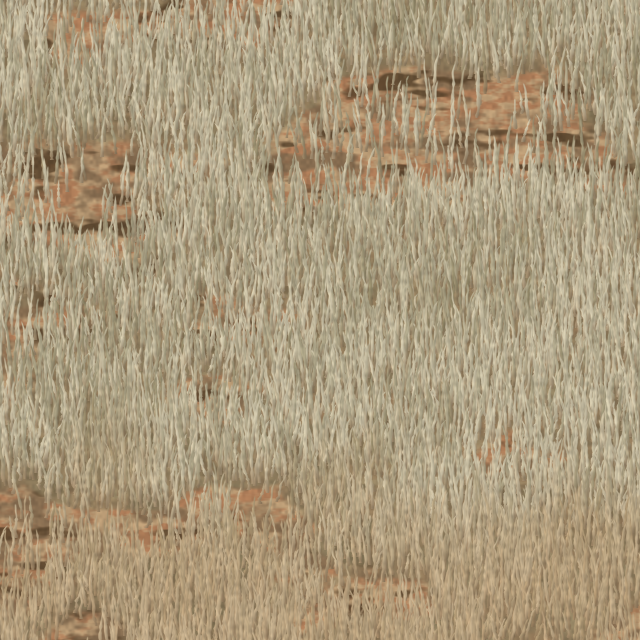
A three.js fragment shader for this texture:

```glsl
// Dry scrubland: pale sage stems in overlapping rows above patches of red soil.
varying vec2 vUv;

const vec3 PALE_STEM   = vec3(0.79, 0.755, 0.650);
const vec3 SAGE_STEM   = vec3(0.65, 0.62, 0.51);
const vec3 OLIVE_STEM  = vec3(0.55, 0.51, 0.385);
const vec3 STRAW       = vec3(0.73, 0.61, 0.46);
const vec3 RED_SOIL    = vec3(0.67, 0.48, 0.34);
const vec3 BROWN_EARTH = vec3(0.52, 0.42, 0.31);
const vec3 DEEP_SHADE  = vec3(0.33, 0.25, 0.16);

const int   ROWS        = 10;      // rows of stems that can reach a point
const int   REACH       = 2;       // neighbour cells searched on each side
const float ROW_STEP    = 0.0105;
const float CELL_WIDTH  = 0.0105;
const float MIN_HEIGHT  = 0.038;
const float MAX_HEIGHT  = 0.092;
const float STEM_RADIUS = 0.0024;
const float MAX_LEAN    = 0.014;
const float WOBBLE      = 0.0035;
const float SOFT_EDGE   = 0.0013;
const float GRAIN       = 0.16;

float hash(vec2 p) {
  return fract(sin(dot(p, vec2(127.1, 311.7))) * 43758.5453);
}

vec3 hash3(vec2 p) {
  return vec3(hash(p), hash(p + 17.3), hash(p + 41.9));
}

float noise(vec2 p) {
  vec2 i = floor(p);
  vec2 f = fract(p);
  f = f * f * (3.0 - 2.0 * f);
  float low = mix(hash(i), hash(i + vec2(1.0, 0.0)), f.x);
  float high = mix(hash(i + vec2(0.0, 1.0)), hash(i + vec2(1.0, 1.0)), f.x);
  return mix(low, high, f.y);
}

float fbm(vec2 p) {
  return 0.55 * noise(p) + 0.29 * noise(p * 2.1 + 7.7) + 0.16 * noise(p * 4.3 + 3.1);
}

// Share of stems that grow here: thin in the foreground and in bare patches
float plantCover(vec2 p) {
  float foreground = 1.0 - smoothstep(0.02, 0.26, p.y);
  float farClearing = smoothstep(0.58, 0.72, p.y) * (1.0 - smoothstep(0.86, 0.98, p.y));
  float patches = fbm(p * vec2(4.5, 9.0) + 12.4);
  float growth = patches - 0.10 * foreground - 0.07 * farClearing;
  return mix(0.12, 1.0, smoothstep(0.25, 0.46, growth));
}

// Soil with straw litter and flat pockets of shade
vec3 groundColor(vec2 p) {
  float litter = fbm(p * vec2(38.0, 85.0));
  vec3 color = mix(RED_SOIL, STRAW, smoothstep(0.35, 0.65, litter));
  color = mix(color, BROWN_EARTH, smoothstep(0.42, 0.68, fbm(p * vec2(22.0, 40.0) + 5.0)));
  float pocket = smoothstep(0.56, 0.72, fbm(p * vec2(16.0, 42.0) + 31.0));
  return mix(color, DEEP_SHADE, 0.85 * pocket);
}

// Tint of one stem: varies by bush, by stem, and warms towards the foreground
vec3 stemColor(vec2 root, float seed) {
  float bush = fbm(root * vec2(8.0, 11.0) + 2.6);
  float tone = clamp(0.15 + 0.85 * pow(seed, 0.75) + 0.7 * (bush - 0.5), 0.0, 1.0);
  vec3 color = mix(OLIVE_STEM, SAGE_STEM, smoothstep(0.0, 0.45, tone));
  color = mix(color, PALE_STEM, smoothstep(0.4, 0.9, tone));
  float dryness = 1.0 - smoothstep(0.0, 0.34, root.y + 0.25 * (bush - 0.5));
  float strawShare = 0.6 * dryness + 0.18 * step(0.85, fract(seed * 19.0));
  return mix(color, STRAW, strawShare);
}

// Lays one leaning, wobbling stem with ragged leafy edges over the colour
vec3 paintStem(vec3 color, vec2 p, vec2 cell) {
  vec3 rnd = hash3(cell);
  vec2 root = (cell + rnd.xy) * vec2(CELL_WIDTH, ROW_STEP);
  float along = (p.y - root.y) / mix(MIN_HEIGHT, MAX_HEIGHT, rnd.z);
  if (along < 0.0 || along > 1.0) return color;

  vec3 trait = hash3(cell + 83.7);
  float lean = (trait.x * 2.0 - 1.0) * MAX_LEAN * along * (0.4 + 0.6 * along);
  float wobble = (noise(vec2(along * 5.0, trait.y * 97.0)) - 0.5) * WOBBLE;
  float side = p.x - root.x - lean - wobble;
  if (abs(side) > 0.006 || trait.z > plantCover(root)) return color;

  float leaves = 0.55 + 0.9 * noise(vec2(along * 15.0, trait.x * 71.0));
  float radius = STEM_RADIUS * leaves * (1.0 - 0.65 * along * along);
  float mask = 1.0 - smoothstep(radius - SOFT_EDGE, radius + SOFT_EDGE, abs(side));
  mask *= 1.0 - smoothstep(0.92, 1.0, along);

  vec3 tint = stemColor(root, trait.y);
  tint = mix(mix(BROWN_EARTH, tint, 0.35), tint, smoothstep(0.0, 0.5, along));
  tint *= 1.0 - 0.10 * clamp(side / STEM_RADIUS, -1.0, 1.0);
  return mix(color, tint, 0.9 * mask);
}

void main() {
  vec2 p = vUv;
  vec3 color = groundColor(p);

  // Olive undergrowth fills the gaps inside dense bushes
  vec3 undergrowth = mix(BROWN_EARTH, OLIVE_STEM, 0.35 + 0.65 * noise(p * vec2(90.0, 45.0)));
  color = mix(color, undergrowth, 0.75 * smoothstep(0.45, 0.95, plantCover(p)));

  // Rows of stems, painted from far to near
  vec2 here = floor(p / vec2(CELL_WIDTH, ROW_STEP));
  for (int row = 0; row < ROWS; row++) {
    for (int col = -REACH; col <= REACH; col++) {
      color = paintStem(color, p, here + vec2(float(col), -float(row)));
    }
  }

  color *= 1.0 + GRAIN * (noise(p * vec2(210.0, 150.0)) - 0.5);
  gl_FragColor = vec4(color, 1.0);
}
```
